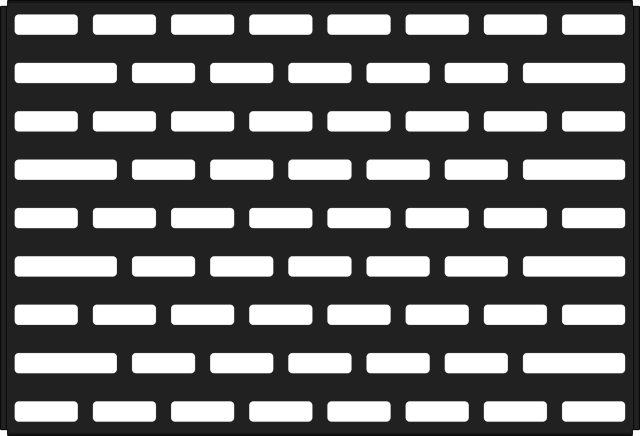
This pattern is drawn by a WebGL 2 fragment shader. Its source:

```glsl
#version 300 es
precision highp float;
// A dark sheet-metal panel with nine rows of rounded slots in running bond.
// Each slot is a rounded-box distance; shifted rows stretch their end slots to
// the common margin. Folded flanges leave small notches at the four corners.
#define SHEET vec2(768.0, 524.0)   // design units across the canvas
#define PITCH vec2(93.83, 58.12)   // slot spacing
#define FIRST_CENTER vec2(55.5, 29.6)
#define SLOT_HALF vec2(38.0, 12.3)
#define CORNER_RADIUS 5.0
#define COLUMNS 8.0
#define ROWS 9.0
#define RIM_WIDTH 0.7
#define FOLD_WIDTH 1.3

uniform vec2 u_resolution;
out vec4 fragColor;

const vec3 STEEL = vec3(0.13);
const vec3 OPENING = vec3(1.0);
const vec3 RIM = vec3(0.65);
const vec3 CREASE = vec3(0.025);

float roundedBox(vec2 p, vec2 halfSize, float radius) {
    vec2 q = abs(p) - halfSize + radius;
    return length(max(q, 0.0)) + min(max(q.x, q.y), 0.0) - radius;
}

float coverage(float d, float pixel) {
    return clamp(0.5 - d / pixel, 0.0, 1.0);
}

// Distance to the slot of the cell that contains p (y runs downward).
float slotDistance(vec2 p) {
    float row = clamp(floor((p.y - FIRST_CENTER.y) / PITCH.y + 0.5), 0.0, ROWS - 1.0);
    float shifted = mod(row, 2.0);
    float last = COLUMNS - 1.0 - shifted;
    float start = FIRST_CENTER.x + 0.5 * shifted * PITCH.x;
    float column = clamp(floor((p.x - start) / PITCH.x + 0.5), 0.0, last);

    // End slots of shifted rows grow outward by half a pitch.
    float outward = shifted * (step(last - 0.5, column) - step(column, 0.5));
    float growth = 0.25 * PITCH.x * outward;
    vec2 center = vec2(start + column * PITCH.x + growth, FIRST_CENTER.y + row * PITCH.y);
    return roundedBox(p - center, SLOT_HALF + vec2(abs(growth), 0.0), CORNER_RADIUS);
}

void main() {
    vec2 p = gl_FragCoord.xy / u_resolution * SHEET;
    p.y = SHEET.y - p.y;
    float pixel = SHEET.x / u_resolution.x;
    vec2 fromCenter = p - 0.5 * SHEET;

    // Outline: tall body joined with wide side flanges.
    float body = roundedBox(fromCenter, vec2(375.5, 262.0), 1.5);
    float flanges = roundedBox(fromCenter, vec2(384.0, 255.0), 1.5);
    float outline = min(body, flanges);

    // Dark fold lines and outer edges.
    vec2 inset = 0.5 * SHEET - abs(fromCenter);
    float sideFold = abs(inset.x - 7.6) - 0.5 * FOLD_WIDTH;
    float topFold = abs(inset.y - 2.4) - 0.5 * FOLD_WIDTH;
    float outerEdge = -outline - FOLD_WIDTH;
    float creases = min(outerEdge, min(sideFold, topFold));
    vec3 color = mix(STEEL, CREASE, 0.85 * coverage(creases, pixel));

    // Slots with a fine grey rim that is strongest at lower right.
    float slot = slotDistance(p);
    float inner = max(slot + 0.5 * RIM_WIDTH, slotDistance(p + vec2(0.5 * RIM_WIDTH)));
    color = mix(color, RIM, coverage(slot, pixel));
    color = mix(color, OPENING, coverage(inner, pixel));

    color = mix(OPENING, color, coverage(outline, pixel));
    fragColor = vec4(color, 1.0);
}
```
